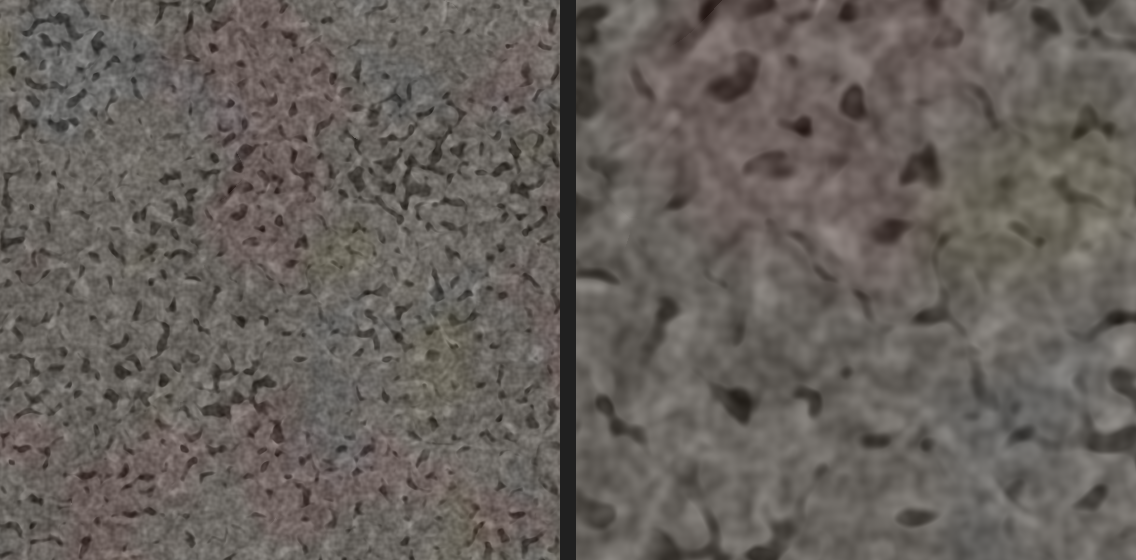
Left, the full canvas; right, a detail of the centre.
Reproduce this texture procedurally as a Shadertoy shader.

```glsl
// Weathered grey stone: clustered dark pits and pale flecks over fine grain,
// crossed by broken pale veins with a dark crack along one side.
// Warped gradient noise makes the grain; Voronoi borders make the veins.

const vec3  STONE        = vec3(0.410, 0.394, 0.374);
const vec3  PINK_TINT    = vec3(0.022, -0.010, -0.002);
const vec3  OLIVE_TINT   = vec3(0.006, 0.006, -0.020);
const vec3  BLUE_TINT    = vec3(-0.014, 0.000, 0.014);
const float PIT_SCALE    = 43.0;
const float PIT_DEPTH    = 0.175;
const float FLECK_SCALE  = 37.0;
const float FLECK_LIGHT  = 0.075;
const float VEIN_SCALE   = 3.6;
const float VEIN_WIDTH   = 0.0055;
const float VEIN_LIGHT   = 0.055;
const float CRACK_WIDTH  = 0.0035;
const float CRACK_OFFSET = 0.0085;
const float CRACK_DEPTH  = 0.10;

vec2 hash2(vec2 p) {
    vec3 q = fract(vec3(p.xyx) * vec3(0.1031, 0.1030, 0.0973));
    q += dot(q, q.yzx + 33.33);
    return fract((q.xx + q.yz) * q.zy);
}

// Unit gradient at a lattice corner, dotted with the offset from it
float corner(vec2 cell, vec2 offset) {
    float angle = 6.28318 * hash2(cell + 57.0).x;
    return dot(vec2(cos(angle), sin(angle)), offset);
}

float noise(vec2 p) {
    vec2 i = floor(p), f = fract(p);
    vec2 u = f * f * f * (f * (f * 6.0 - 15.0) + 10.0);
    vec2 e = vec2(1.0, 0.0);
    return mix(mix(corner(i, f), corner(i + e.xy, f - e.xy), u.x),
               mix(corner(i + e.yx, f - e.yx), corner(i + e.xx, f - e.xx), u.x), u.y);
}

float fbm(vec2 p) {
    float sum = 0.0, gain = 1.0;
    for (int i = 0; i < 3; i++) {
        sum += gain * noise(p);
        p = mat2(0.8, 0.6, -0.6, 0.8) * p * 2.03 + 17.3;
        gain *= 0.5;
    }
    return sum;
}

vec2 warp(vec2 p, float scale, float amount) {
    return p + amount * vec2(noise(p * scale + 11.7), noise(p * scale + 73.1));
}

// x: signed distance to the nearest cell border, y: random value of that border
vec2 cellBorder(vec2 p) {
    vec2 home = floor(p), nearest = p, second = p, idA = home, idB = home;
    float d1 = 1e3, d2 = 1e3;
    for (int y = -2; y <= 2; y++)
    for (int x = -2; x <= 2; x++) {
        vec2 id = home + vec2(x, y);
        vec2 site = id + 0.1 + 0.8 * hash2(id + 5.0);
        float d = dot(site - p, site - p);
        if (d < d1) {
            d2 = d1; second = nearest; idB = idA;
            d1 = d; nearest = site; idA = id;
        } else if (d < d2) {
            d2 = d; second = site; idB = id;
        }
    }
    float border = (d2 - d1) / (2.0 * length(second - nearest) + 1e-4);
    float side = hash2(idA + 31.0).x < hash2(idB + 31.0).x ? -1.0 : 1.0;
    return vec2(border * side, hash2(idA + idB + 91.0).x);
}

float band(float d, float width) {
    return exp(-d * d / (width * width));
}

void mainImage(out vec4 fragColor, in vec2 fragCoord) {
    vec2 uv = fragCoord / iResolution.y;
    vec2 p = warp(uv, 24.0, 0.014);

    // Broad patches and layered grain
    float patches = fbm(uv * 5.0 + 3.0);
    float tone = 0.045 * fbm(uv * 3.5 + 40.0);
    tone += 0.070 * noise(p * 26.0 + 8.0);
    tone += 0.115 * noise(p * 62.0 + 21.0);
    tone += 0.085 * noise(uv * 118.0 + 35.0);

    // Veins fade in and out along their length
    vec2 veinPoint = warp(warp(uv, 7.0, 0.06), 28.0, 0.010);
    vec2 border = cellBorder(veinPoint * VEIN_SCALE + 2.4);
    float d = border.x / VEIN_SCALE;
    float shown = smoothstep(0.35, 0.55, border.y)
                * smoothstep(-0.15, 0.20, noise(uv * 7.0 + 64.0));
    float vein = shown * band(d, VEIN_WIDTH);
    float crackShown = shown * smoothstep(-0.05, 0.25, noise(uv * 9.0 + 130.0));
    float crack = crackShown * band(d - CRACK_OFFSET, CRACK_WIDTH);

    // Pits gather in patches and avoid the veins
    float pitField = noise(p * PIT_SCALE) + 0.22 * noise(p * 85.0 + 50.0);
    float pits = smoothstep(0.13, 0.46, pitField + 0.30 * patches);
    pits *= 1.0 - 0.8 * shown * band(d, 2.0 * VEIN_WIDTH);
    float flecks = smoothstep(0.10, 0.42, noise(p * FLECK_SCALE + 90.0) + 0.15 * patches);

    tone += FLECK_LIGHT * flecks * (1.0 - pits) - PIT_DEPTH * pits;
    tone += VEIN_LIGHT * vein - CRACK_DEPTH * crack;

    // Faint mineral stains
    vec3 color = STONE + tone;
    color += PINK_TINT * smoothstep(0.05, 0.45, fbm(uv * 3.2 + 150.0));
    color += OLIVE_TINT * smoothstep(0.10, 0.50, fbm(uv * 3.0 + 210.0));
    color += BLUE_TINT * smoothstep(0.10, 0.50, fbm(uv * 4.0 + 270.0));
    fragColor = vec4(clamp(color, 0.0, 1.0), 1.0);
}
```
